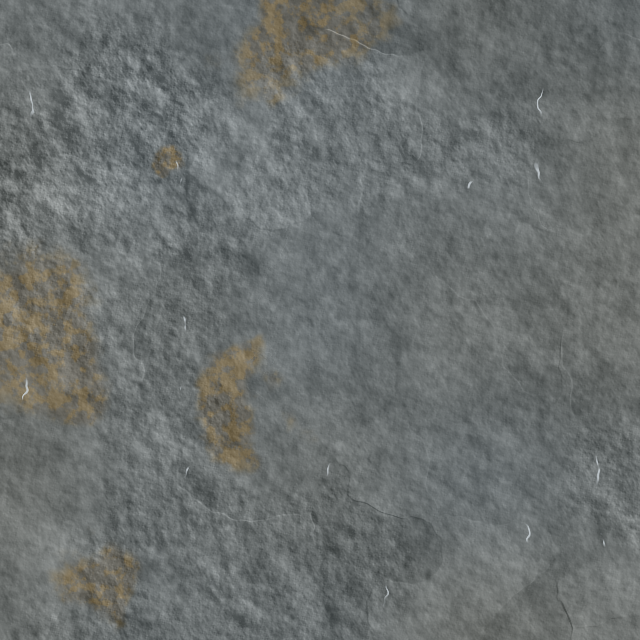
A WebGL 1 fragment shader for this texture:

```glsl
precision highp float;
// Weathered grey slate with split layers, fine relief, rust stains and bright glints.

uniform vec2 u_resolution;

const vec3 SLATE = vec3(0.412, 0.431, 0.430);
const vec3 COOL_SHIFT = vec3(-0.005, 0.0, 0.007);
const vec3 RUST_DARK = vec3(0.395, 0.365, 0.31);
const vec3 OCHRE = vec3(0.49, 0.435, 0.325);
const vec3 GLINT = vec3(0.78, 0.81, 0.83);
const vec2 LIGHT_DIR = vec2(0.85, 0.53);
const float CLOUD_CONTRAST = 0.10;
const float MOTTLE_CONTRAST = 0.11;
const float SPECK_CONTRAST = 0.17;
const float LAYER_CONTRAST = 0.06;
const float LAYER_SCALE = 4.5;
const float LAYER_SHARPNESS = 130.0;
const float LEDGE_HEIGHT = 0.17;
const float GRAIN_SCALE = 26.0;
const float RELIEF_GAIN = 0.0029;
const float RELIEF_STEP = 0.0020;
const float GLINT_SCALE = 9.0;
const float GLINT_CHANCE = 0.15;
const int RUST_PATCHES = 5;

float hash(vec2 p) {
  return fract(sin(dot(p, vec2(127.1, 311.7))) * 43758.55);
}

vec2 hash2(vec2 p) {
  return vec2(hash(p), hash(p + 37.3));
}

float noise(vec2 p) {
  vec2 i = floor(p), f = fract(p);
  f = f * f * (3.0 - 2.0 * f);
  float low = mix(hash(i), hash(i + vec2(1.0, 0.0)), f.x);
  float high = mix(hash(i + vec2(0.0, 1.0)), hash(i + 1.0), f.x);
  return mix(low, high, f.y);
}

// Layered noise; each octave is turned to hide the lattice.
float fbm(vec2 p) {
  float sum = 0.0, amp = 0.5;
  for (int i = 0; i < 5; i++) {
    sum += amp * noise(p);
    p = mat2(1.6, 1.2, -1.2, 1.6) * p + 7.3;
    amp *= 0.5;
  }
  return sum;
}

// Cellular layers: a level per cell, blended over a narrow edge.
float layers(vec2 p) {
  vec2 cell = floor(p);
  float total = 0.0, weight = 0.0;
  for (int y = -1; y <= 1; y++) {
    for (int x = -1; x <= 1; x++) {
      vec2 id = cell + vec2(float(x), float(y));
      float w = exp(-LAYER_SHARPNESS * min(length(id + hash2(id) - p), 0.65));
      total += w * hash(id + 11.7);
      weight += w;
    }
  }
  return total / weight;
}

float layerLevel(vec2 p) {
  vec2 warp = vec2(fbm(p * 5.0 + 3.1), fbm(p * 5.0 + 19.4)) - 0.5;
  return layers((p + 0.34 * warp) * LAYER_SCALE);
}

// Stain strength: a few ragged patches spread along a low-discrepancy walk.
float rustMask(vec2 p) {
  vec2 q = p + 0.2 * (vec2(fbm(p * 8.0 + 41.0), fbm(p * 8.0 + 63.0)) - 0.48);
  float mask = 0.0;
  for (int i = 0; i < RUST_PATCHES; i++) {
    float k = float(i);
    vec2 center = fract(vec2(0.04, 0.46) + k * vec2(0.11, 0.63));
    float radius = 0.03 + 0.041 * abs(k - 2.0);
    mask = max(mask, 1.0 - smoothstep(radius * 0.7, radius * 1.1, length(q - center)));
  }
  return mask;
}

// Thin, nearly upright bright slivers in a few cells.
float glints(vec2 p) {
  vec2 g = p * GLINT_SCALE;
  vec2 id = floor(g);
  vec2 d = fract(g) - 0.35 - 0.3 * hash2(id);
  float lean = 0.5 * (hash(id + 5.0) - 0.5);
  float len = mix(0.06, 0.24, hash(id + 8.0));
  float bend = 0.02 * sin(d.y * 14.0 + 6.0 * hash(id)) + 0.05 * (noise(g * 12.0) - 0.5);
  float stroke = 1.0 - smoothstep(0.004, 0.022, abs(d.x - lean * d.y - bend));
  float taper = 1.0 - smoothstep(len * 0.4, len, abs(d.y));
  float broken = smoothstep(0.2, 0.6, noise(g * 9.0 + 4.0));
  return stroke * taper * broken * step(hash(id + 2.0), GLINT_CHANCE);
}

void main() {
  vec2 p = gl_FragCoord.xy / u_resolution.y;
  float cloud = fbm(p * 3.0 + 5.2) - 0.48;
  float mottle = fbm(p * 13.0 + 27.0) - 0.48;
  float specks = fbm(p * 85.0 + 33.0) - 0.48;
  float level = layerLevel(p);

  // Relief lit from one side, coarser in the rough area.
  vec2 ahead = p + LIGHT_DIR * RELIEF_STEP;
  float rough = 1.0 - smoothstep(0.16, 0.36, length(p - vec2(0.13, 0.78)) + 0.7 * cloud);
  rough = max(rough, 0.5 * smoothstep(0.50, 0.66, fbm(p * 4.0 + 71.0)));
  float grain = fbm(p * GRAIN_SCALE) - fbm(ahead * GRAIN_SCALE);
  float ledge = LEDGE_HEIGHT * (level - layerLevel(ahead));
  ledge *= smoothstep(0.35, 0.62, noise(p * 7.0 + 13.0));
  float slope = (grain * mix(0.75, 1.9, rough) + ledge) / RELIEF_STEP;
  float relief = clamp(slope * RELIEF_GAIN, -0.10, 0.16);

  // Stone tone and slight shifts of hue.
  float tone = CLOUD_CONTRAST * cloud + MOTTLE_CONTRAST * mottle
             + SPECK_CONTRAST * mix(0.75, 1.2, rough) * specks
             + LAYER_CONTRAST * (level - 0.5);
  vec3 color = SLATE + tone + COOL_SHIFT * (3.0 * (noise(p * 4.0 + 50.0) - 0.5));

  // Fine speckled rust and ochre.
  float speckle = smoothstep(0.36, 0.62, fbm(p * 85.0 + 9.0) + 0.35 * mottle);
  vec3 rust = mix(RUST_DARK, OCHRE, speckle) + 0.6 * tone;
  color = mix(color, rust, rustMask(p) * mix(0.5, 0.9, speckle));

  color += relief;
  color = mix(color, GLINT, 0.85 * glints(p));
  gl_FragColor = vec4(color, 1.0);
}
```
